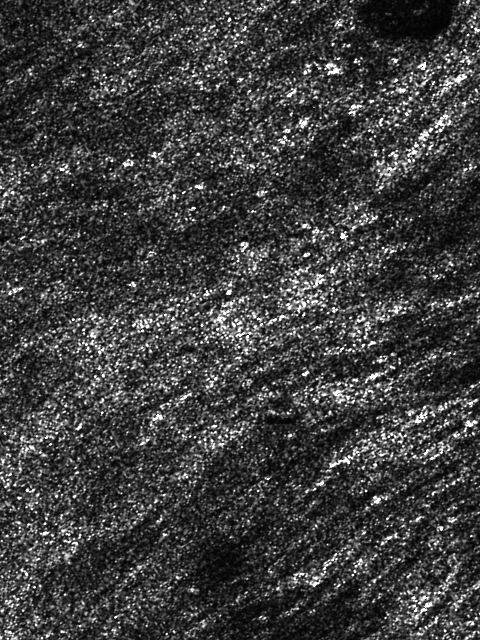
Give the GLSL for this texture, as a Shadertoy shader.

```glsl
#define GAIN 0.222
#define GRAIN_CELLS 290.0
#define FIBRE_CONTRAST 1.3
#define SPOT_CELLS 42.0
#define SPOT_GAIN 2.6
#define HOLE_CENTRE vec2(0.85, 1.325)
#define SLIT_CENTRE vec2(0.58, 0.457)

// Integer hash of a lattice cell, 0 to 1
float hash(vec2 cell) {
    uvec2 q = uvec2(ivec2(cell) + 32768);
    uint h = q.x * 1664525u + q.y * 1013904223u;
    h = (h ^ (h >> 16)) * 2246822519u;
    h = (h ^ (h >> 13)) * 3266489917u;
    h ^= h >> 16;
    return float(h >> 8) / 16777216.0;
}

// Smooth value noise centred on zero
float noise(vec2 p) {
    vec2 i = floor(p), f = fract(p);
    f = f * f * (3.0 - 2.0 * f);
    float low = mix(hash(i), hash(i + vec2(1, 0)), f.x);
    float high = mix(hash(i + vec2(0, 1)), hash(i + vec2(1, 1)), f.x);
    return mix(low, high, f.y) - 0.5;
}

// Exponentially distributed grain, mean one
float grain(vec2 cell) {
    return -log(max(hash(cell), 0.0001));
}

float speckle(vec2 p) {
    vec2 i = floor(p), f = fract(p);
    float low = mix(grain(i), grain(i + vec2(1, 0)), f.x);
    float high = mix(grain(i + vec2(0, 1)), grain(i + vec2(1, 1)), f.x);
    return mix(low, high, f.y);
}

mat2 rotation(float angle) {
    float c = cos(angle), s = sin(angle);
    return mat2(c, -s, s, c);
}

// Coordinates along and across the bending fibres
vec2 fibreSpace(vec2 p) {
    float bend = (p.y - 0.78) / 0.36;
    float slope = 0.78 - 0.42 * exp(-bend * bend);
    float across = p.y - (p.x - 0.5) * slope;
    across += 0.035 * noise(p * 5.0 + 3.0) + 0.012 * noise(p * 13.0);
    return vec2(p.x + 0.5 * p.y, across);
}

// Log brightness of the fibre bundles
float fibres(vec2 p) {
    vec2 q = fibreSpace(p);
    float coarse = noise(q * vec2(11.0, 52.0));
    float fine = noise(q * vec2(24.0, 115.0) + 40.0);
    float bands = noise(q * vec2(3.5, 13.0) + 80.0);
    float strength = mix(0.75, 1.35, smoothstep(0.3, 1.0, p.x + 0.3 * (0.7 - p.y)));
    return strength * (0.9 * coarse + 0.75 * fine + 0.6 * bands);
}

// Small bright clumps, denser round the hole and right of the middle
float brightSpots(vec2 p) {
    vec2 g = p * SPOT_CELLS;
    float nearHole = exp(-dot(p - vec2(0.74, 1.23), p - vec2(0.74, 1.23)) / 0.012);
    float middle = exp(-pow((p.x - 0.62) / 0.15, 2.0));
    float chance = 0.012 + 0.42 * nearHole + 0.05 * middle;
    float glow = 0.0;
    for (int k = 0; k < 9; k++) {
        vec2 cell = floor(g) + vec2(k % 3 - 1, k / 3 - 1);
        vec2 centre = cell + vec2(hash(cell + 200.0), hash(cell + 400.0));
        vec2 d = rotation(0.5 * hash(cell + 500.0)) * (g - centre);
        float size = mix(0.2, 0.45, hash(cell + 600.0));
        float shape = 1.0 - smoothstep(0.5, 1.2, length(d * vec2(0.7, 1.2)) / size);
        glow = max(glow, shape * step(hash(cell + 800.0), chance));
    }
    return glow;
}

// Darkness of the round hole and the thin slit
float voids(vec2 p) {
    float ragged = 0.35 * noise(p * 28.0);
    float hole = length((p - HOLE_CENTRE) / vec2(0.105, 0.085)) + ragged;
    float slit = length((p - SLIT_CENTRE) / vec2(0.035, 0.008)) + ragged;
    return max(1.0 - smoothstep(0.75, 1.1, hole), 1.0 - smoothstep(0.7, 1.2, slit));
}

void mainImage(out vec4 fragColor, in vec2 fragCoord) {
    vec2 p = fragCoord / iResolution.x;

    // Broad light and shade, dim at upper left and lower middle
    float shade = 0.7 * noise(p * 4.5 + 11.0) + 0.5 * noise(p * 14.0 + 23.0);
    shade -= 0.35 * exp(-dot(p - vec2(0.1, 1.25), p - vec2(0.1, 1.25)) / 0.07);
    shade -= 0.6 * exp(-dot(p - vec2(0.47, 0.06), p - vec2(0.47, 0.06)) / 0.012);

    float light = GAIN * exp(FIBRE_CONTRAST * fibres(p) + shade);
    light *= 1.0 + SPOT_GAIN * brightSpots(p);
    light *= 1.0 - 0.85 * voids(p);

    // Multiplicative speckle, slightly drawn out along the fibres
    vec2 g = rotation(0.55) * p * GRAIN_CELLS * vec2(0.9, 1.05);
    float value = clamp(light * speckle(g) + 0.008, 0.0, 1.0);
    fragColor = vec4(vec3(value), 1.0);
}
```
